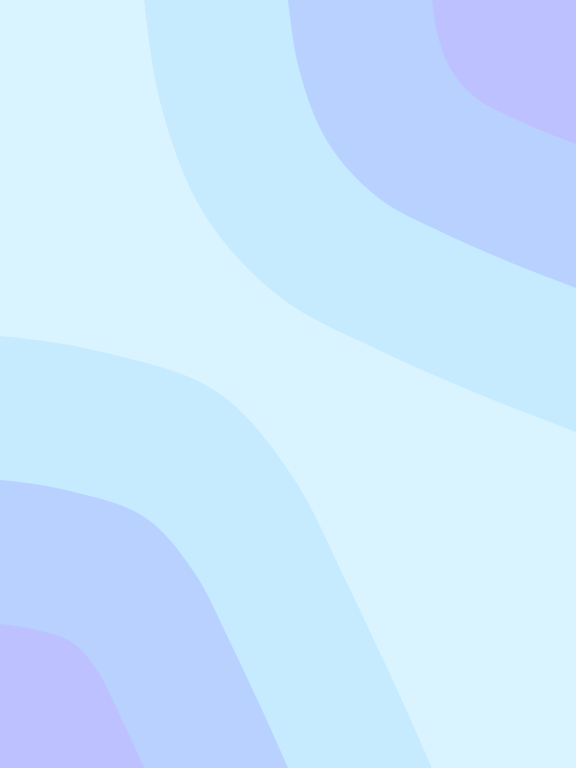
This background is drawn by a Shadertoy shader. Its source:

```glsl
const vec3 ICE = vec3(0.853, 0.957, 1.0);
const vec3 SKY = vec3(0.776, 0.920, 1.0);
const vec3 PERIWINKLE = vec3(0.720, 0.818, 1.0);
const vec3 LILAC = vec3(0.742, 0.755, 1.0);

const float HALF_PI = 1.5707963;
const float RING_WIDTH = 0.1875; // in canvas heights

// Radius knots every 15 degrees, with one guide knot beyond each end
const float UPPER_KNOTS[9] = float[9](
    1.053, 1.0, 0.991, 0.993, 0.971, 0.931, 0.937, 1.0, 1.140);
const float LOWER_KNOTS[9] = float[9](
    1.155, 1.0, 0.924, 0.912, 0.956, 1.005, 0.992, 1.0, 1.037);

// Catmull-Rom curve through four neighbouring knots
float spline(float a, float b, float c, float d, float t) {
    return b + 0.5 * t * (c - a + t * (2.0 * a - 5.0 * b + 4.0 * c - d
        + t * (3.0 * (b - c) + d - a)));
}

float outlineRadius(float angle, float knots[9]) {
    float position = clamp(angle / HALF_PI, 0.0, 1.0) * 6.0;
    int i = min(int(position), 5);
    return spline(knots[i], knots[i + 1], knots[i + 2], knots[i + 3],
                  position - float(i));
}

// Distance from the corner, counted in rings
float ringLevel(vec2 offset, float knots[9]) {
    float radius = outlineRadius(atan(offset.y, offset.x), knots);
    return length(offset) / (RING_WIDTH * radius);
}

// Paints nested rings from the outermost inwards
vec3 paintRings(vec3 base, float level, float softness) {
    vec3 ringColors[3] = vec3[3](SKY, PERIWINKLE, LILAC);
    vec3 color = base;
    for (int i = 0; i < 3; i++) {
        float edge = float(3 - i);
        float coverage = 1.0 - smoothstep(edge - softness, edge + softness, level);
        color = mix(color, ringColors[i], coverage);
    }
    return color;
}

void mainImage(out vec4 fragColor, in vec2 fragCoord) {
    vec2 p = fragCoord / iResolution.y;
    vec2 upperRight = vec2(iResolution.x / iResolution.y, 1.0);
    float softness = 0.75 / (iResolution.y * RING_WIDTH);

    // Two opposite corners over a pale ground
    vec3 color = paintRings(ICE, ringLevel(p, LOWER_KNOTS), softness);
    color = paintRings(color, ringLevel(upperRight - p, UPPER_KNOTS), softness);

    fragColor = vec4(color, 1.0);
}
```
